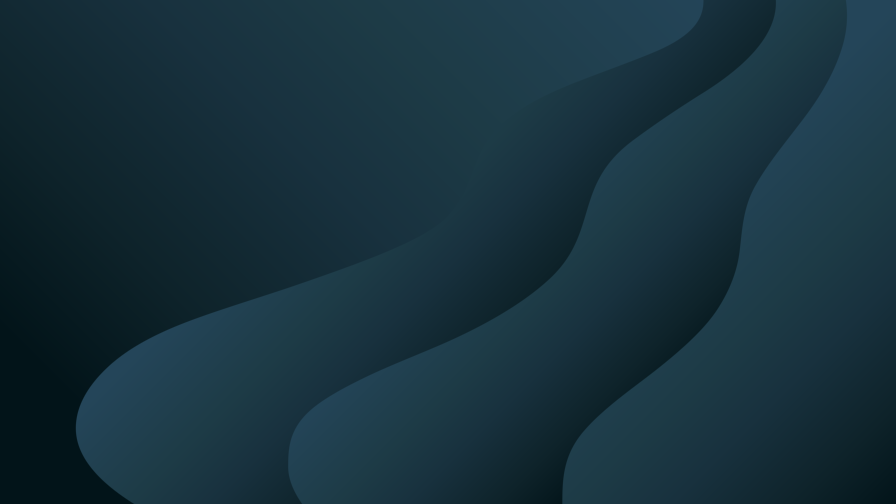
Give the GLSL for this background, as a WebGL 2 fragment shader.

```glsl
#version 300 es
precision highp float;
// Draws three flowing diagonal waves, layered over a dark teal gradient.

uniform vec2 u_resolution;
out vec4 outColor;

// The canvas is HEIGHT units tall; depth is measured down from its top.
const float HEIGHT = 432.0;

// Shared colour ramp, from lit to shaded
const vec3 BLUE  = vec3(0.141, 0.271, 0.349);
const vec3 TEAL  = vec3(0.114, 0.231, 0.275);
const vec3 SLATE = vec3(0.094, 0.192, 0.243);
const vec3 DARK  = vec3(0.055, 0.137, 0.165);
const vec3 DEEP  = vec3(0.008, 0.078, 0.098);
const float TEAL_STOP = 0.35, SLATE_STOP = 0.55, DARK_STOP = 0.80;

// Gradient start and length along a diagonal
const vec2 BACK_SPAN  = vec2(620.0, -900.0);
const vec2 LEFT_SPAN  = vec2(420.0, 350.0);
const vec2 MID_SPAN   = vec2(610.0, 310.0);
const vec2 RIGHT_SPAN = vec2(770.0, 430.0);

// Wave edges as spline knots: depth, x, slope dx/d(depth)
const int KNOTS = 10;
const vec3 LEFT_EDGE[KNOTS] = vec3[KNOTS](
    vec3(0, 603, 0), vec3(45, 560, -2.4), vec3(72, 490, -2.5),
    vec3(115, 422, -0.8), vec3(187, 382, -1.0), vec3(244, 255, -2.9),
    vec3(280, 150, -2.4), vec3(320, 87, -0.95), vec3(367, 65, 0),
    vec3(432, 115, 1.6));
const vec3 MID_EDGE[KNOTS] = vec3[KNOTS](
    vec3(0, 665, 0.05), vec3(80, 602, -1.6), vec3(120, 543, -1.35),
    vec3(184, 502, -0.3), vec3(240, 470, -1.1), vec3(290, 390, -2.15),
    vec3(322, 316, -2.1), vec3(350, 268, -1.2), vec3(400, 247, 0),
    vec3(432, 259, 0.7));
const vec3 RIGHT_EDGE[KNOTS] = vec3[KNOTS](
    vec3(0, 725, 0.15), vec3(40, 722, -0.3), vec3(100, 690, -0.75),
    vec3(160, 647, -0.55), vec3(215, 634, -0.12), vec3(265, 615, -0.65),
    vec3(315, 565, -1.25), vec3(342, 530, -1.25), vec3(370, 500, -0.85),
    vec3(432, 482, 0));

// Piecewise linear ramp through the five tones
vec3 ramp(float t) {
    vec3 c = mix(BLUE, TEAL, clamp(t / TEAL_STOP, 0.0, 1.0));
    c = mix(c, SLATE, clamp((t - TEAL_STOP) / (SLATE_STOP - TEAL_STOP), 0.0, 1.0));
    c = mix(c, DARK, clamp((t - SLATE_STOP) / (DARK_STOP - SLATE_STOP), 0.0, 1.0));
    return mix(c, DEEP, clamp((t - DARK_STOP) / (1.0 - DARK_STOP), 0.0, 1.0));
}

vec3 shade(float along, vec2 span) {
    return ramp((along - span.x) / span.y);
}

// Cubic Hermite edge: returns x and slope at a depth
vec2 edgeAt(vec3 knots[KNOTS], float depth) {
    vec3 a = knots[0], b = knots[1];
    for (int i = 1; i < KNOTS - 1; i++) {
        if (depth >= knots[i].x) {
            a = knots[i];
            b = knots[i + 1];
        }
    }
    float span = b.x - a.x;
    float t = (depth - a.x) / span;
    float rise = b.y - a.y;
    float m0 = a.z * span, m1 = b.z * span;
    float c2 = 3.0 * rise - 2.0 * m0 - m1;
    float c3 = m0 + m1 - 2.0 * rise;
    float x = a.y + t * (m0 + t * (c2 + t * c3));
    float slope = (m0 + t * (2.0 * c2 + 3.0 * t * c3)) / span;
    return vec2(x, slope);
}

// Smooth coverage of the area to the right of an edge
float cover(vec3 knots[KNOTS], vec2 p, float unit) {
    vec2 edge = edgeAt(knots, p.y);
    float dist = (p.x - edge.x) / sqrt(1.0 + edge.y * edge.y);
    return smoothstep(-0.75 * unit, 0.75 * unit, dist);
}

void main() {
    float unit = HEIGHT / u_resolution.y;
    vec2 p = gl_FragCoord.xy * unit;
    p.y = HEIGHT - p.y;

    // Background rises to the upper right; waves darken to the lower right
    float falling = p.x + p.y;
    vec3 color = shade(p.x - p.y, BACK_SPAN);
    color = mix(color, shade(falling, LEFT_SPAN), cover(LEFT_EDGE, p, unit));
    color = mix(color, shade(falling, MID_SPAN), cover(MID_EDGE, p, unit));
    color = mix(color, shade(falling, RIGHT_SPAN), cover(RIGHT_EDGE, p, unit));

    outColor = vec4(color, 1.0);
}
```
